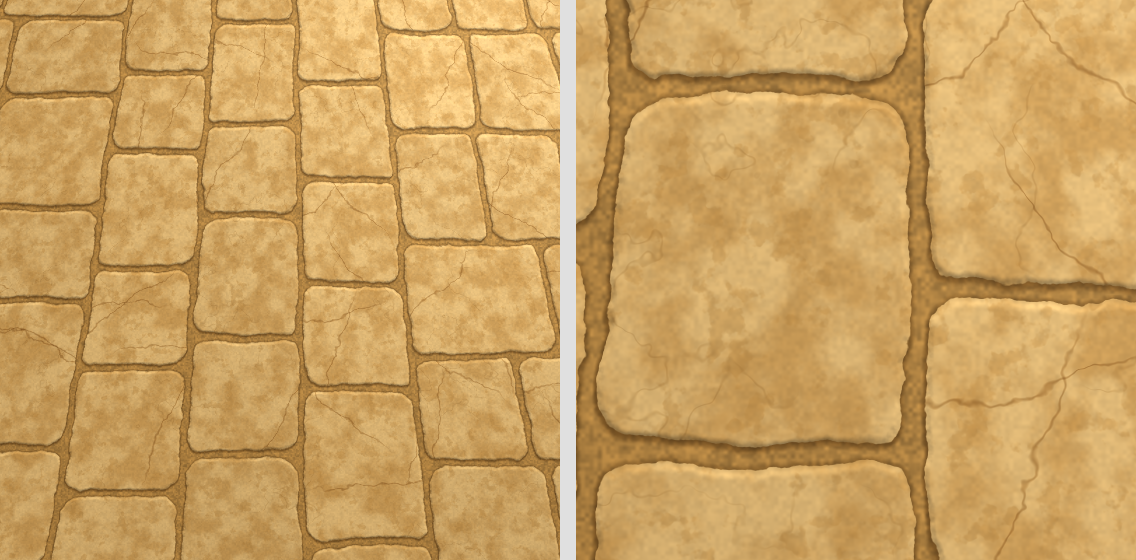
Left: the whole. Right: its middle third, enlarged.
Reproduce this texture procedurally as a Shadertoy shader.

```glsl
// Warm sandstone paving seen in slight perspective, with sandy joints, cracks and a glow from the top right.

const vec3 STONE_DARK = vec3(0.785, 0.598, 0.325);
const vec3 STONE_LIGHT = vec3(0.875, 0.715, 0.45);
const vec3 STAIN = vec3(0.72, 0.515, 0.235);
const vec3 JOINT = vec3(0.695, 0.51, 0.25);
const vec2 TO_LIGHT = vec2(0.25, 0.97);
const float NEAR_WIDTH = 0.228;   // column width at the bottom of the canvas
const float FAR_WIDTH = 0.146;    // column width at the top
const float ROW_HEIGHT = 1.06;    // in column widths
const float JOINT_INSET = 0.031;

struct Stone {
    float dist;   // signed distance in canvas units
    vec2 pos;     // position from the stone centre, in column widths
    vec2 id;
};

float hash(vec2 p) {
    vec3 q = fract(p.xyx * vec3(0.1031, 0.1030, 0.0973));
    q += dot(q, q.yzx + 33.33);
    return fract((q.x + q.y) * q.z);
}

float noise(vec2 p) {
    vec2 i = floor(p), f = fract(p);
    f = f * f * (3.0 - 2.0 * f);
    float low = mix(hash(i), hash(i + vec2(1, 0)), f.x);
    float high = mix(hash(i + vec2(0, 1)), hash(i + vec2(1, 1)), f.x);
    return mix(low, high, f.y);
}

float fbm(vec2 p, int octaves) {
    float sum = 0.0, total = 0.0, amp = 1.0;
    for (int i = 0; i < octaves; i++) {
        sum += amp * noise(p);
        total += amp;
        amp *= 0.55;
        p = mat2(1.6, 1.2, -1.2, 1.6) * p + 7.3;
    }
    return sum / total;
}

float columnWidth(float y) { return mix(NEAR_WIDTH, FAR_WIDTH, y); }

// Canvas to pavement coordinates, one unit per column
vec2 toPavement(vec2 uv) {
    float width = columnWidth(uv.y);
    float x = (uv.x - mix(0.544, 0.527, uv.y)) / width;
    return vec2(x, log(NEAR_WIDTH / width) / (NEAR_WIDTH - FAR_WIDTH));
}

float rowEdge(float strip, float row) {
    return row + 0.24 * (hash(vec2(row, strip * 7.0 + 31.0)) - 0.5);
}

float roundedBox(vec2 p, vec2 halfSize, float radius) {
    vec2 q = abs(p) - halfSize + radius;
    return min(max(q.x, q.y), 0.0) + length(max(q, 0.0)) - radius;
}

// Three single columns in the middle; the outer strips hold stones of mixed width
Stone findStone(vec2 uv) {
    vec2 p = toPavement(uv);
    p += 0.045 * (vec2(noise(p * 2.0), noise(p * 2.0 + 40.0)) - 0.5);
    float strip = clamp(floor(p.x), -3.0, 1.0);
    bool leftSide = strip < -2.5;
    float across = leftSide ? -2.0 - p.x : p.x - strip;

    float along = p.y / ROW_HEIGHT - fract(0.24 + 0.42 * strip);
    float row = floor(along);
    if (along < rowEdge(strip, row)) row -= 1.0;
    else if (along > rowEdge(strip, row + 1.0)) row += 1.0;
    float bottom = rowEdge(strip, row), top = rowEdge(strip, row + 1.0);

    float width = abs(strip + 1.0) > 1.5 ? mix(0.9, 1.6, hash(vec2(strip + 9.0, row + 50.0))) : 1.0;
    float cell = floor(across / width);
    Stone s;
    s.id = vec2(strip * 5.0 + cell + 40.0, row + 20.0);
    s.pos = vec2(across - (cell + 0.5) * width, (along - 0.5 * (bottom + top)) * ROW_HEIGHT);
    vec2 halfSize = 0.5 * vec2(width, (top - bottom) * ROW_HEIGHT) - JOINT_INSET;
    float radius = mix(0.06, 0.17, hash(s.id * 3.0 + sign(s.pos)));
    float chips = 0.05 * (fbm(s.pos * 9.0 + s.id * 17.0, 5) - 0.5);
    s.dist = (roundedBox(s.pos, halfSize, radius) + chips) * columnWidth(uv.y);
    return s;
}

// Darkness of one wandering crack that fades out along its length
float crack(vec2 pos, vec2 seed, float blur) {
    float angle = 6.2832 * hash(seed);
    vec2 normal = vec2(cos(angle), sin(angle));
    float wander = 0.22 * (fbm(pos * 3.5 + seed * 5.0, 5) - 0.5);
    float line = dot(pos, normal) - 0.1 - 0.35 * hash(seed + 11.0) + wander;
    float reach = dot(pos, vec2(-normal.y, normal.x)) + 0.5 * hash(seed + 23.0);
    float width = 0.002 + 0.009 * noise(pos * 9.0 + seed) + blur;
    return smoothstep(width, 0.0, abs(line)) * smoothstep(-0.15, 0.2, reach) * step(hash(seed + 37.0), 0.5);
}

float relief(float dist) { return smoothstep(0.001, -0.0045, dist); }

void mainImage(out vec4 fragColor, in vec2 fragCoord) {
    vec2 uv = fragCoord / iResolution.y;
    float pixel = 1.0 / iResolution.y;
    vec2 ground = toPavement(uv);
    Stone stone = findStone(uv);
    float litDist = findStone(uv + TO_LIGHT * 0.0032).dist;
    float grain = noise(uv * 400.0) - 0.5 + 0.6 * (noise(uv * 210.0 + 9.0) - 0.5);

    // Mottled stone face with small stains
    vec2 face = ground + stone.id * 3.7;
    float mottle = smoothstep(0.25, 0.72, fbm(face * 7.0, 5));
    vec3 color = mix(STONE_DARK, STONE_LIGHT, mottle);
    float stain = smoothstep(0.57, 0.72, fbm(face * 15.0 + 60.0, 4));
    color = mix(color, STAIN, 0.36 * stain);
    float vein = smoothstep(0.012, 0.0, abs(fbm(face * 2.2 + 90.0, 5) - 0.5));
    color *= 1.0 - vec3(0.06, 0.08, 0.12) * vein * smoothstep(0.45, 0.65, noise(face * 3.0));
    color *= 0.985 + 0.03 * hash(stone.id + 5.0) + 0.07 * grain;

    // Cracks
    for (int i = 0; i < 3; i++) {
        float dark = crack(stone.pos, stone.id * 2.3 + float(i) * 13.0, pixel * 3.0);
        color *= 1.0 - vec3(0.15, 0.21, 0.31) * dark;
    }

    // Thin bright upper rims and dark lower rims
    float rim = relief(stone.dist) - relief(litDist);
    color *= 1.0 + 0.15 * max(rim, 0.0) + 0.36 * min(rim, 0.0);

    // Sandy joint, shaded beside and below the stones
    vec3 joint = JOINT * (1.0 + 0.22 * grain + 0.14 * (fbm(uv * 60.0, 3) - 0.5));
    joint *= mix(vec3(0.80, 0.77, 0.70), vec3(1.0), smoothstep(0.0, 0.004, stone.dist));
    joint *= 1.0 - vec3(0.17, 0.20, 0.26) * smoothstep(0.003, -0.001, litDist);
    color = mix(joint, color, smoothstep(pixel * 0.8, -pixel * 0.8, stone.dist));

    // Warm light falling off from the top right
    vec2 away = uv - vec2(0.95, 1.05);
    float glow = exp(-2.6 * dot(away, away));
    color *= 0.915 + 0.03 * uv.y + 0.23 * glow;
    color += vec3(0.0, 0.025, 0.05) * glow;
    fragColor = vec4(clamp(color, 0.0, 1.0), 1.0);
}
```
